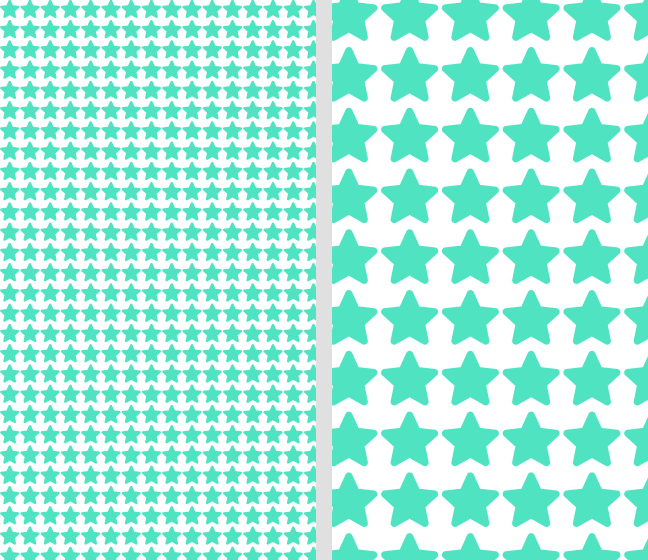
Left: the whole. Right: its middle third, enlarged.
This pattern is drawn by a Shadertoy shader. Its source:

```glsl
// Straight grid of plump mint stars with rounded tips on white.
// Each cell folds into one star sector, whose edge gives a signed distance;
// growing that distance outward rounds the tips.

const float PI = 3.14159;
const vec3 PAPER = vec3(1.0);
const vec3 MINT = vec3(0.31, 0.89, 0.76);

const float STARS_ACROSS = 15.6;           // cells per canvas width
const vec2 FIRST_CENTER = vec2(0.477, 0.479); // from upper left, in cells
const float TIP_RADIUS = 0.43;
const float VALLEY_RADIUS = 0.205;
const float ROUNDING = 0.06;

// Signed distance to an upright star, negative inside.
float starDistance(vec2 p, float points, float tipRadius, float valleyRadius) {
    float sector = 2.0 * PI / points;
    float angle = abs(mod(atan(p.x, p.y) + 0.5 * sector, sector) - 0.5 * sector);
    vec2 folded = length(p) * vec2(sin(angle), cos(angle));

    vec2 tip = vec2(0.0, tipRadius);
    vec2 valley = valleyRadius * vec2(sin(0.5 * sector), cos(0.5 * sector));
    vec2 edge = valley - tip;
    vec2 offset = folded - tip;
    float along = clamp(dot(offset, edge) / dot(edge, edge), 0.0, 1.0);
    float side = sign(edge.x * offset.y - edge.y * offset.x);
    return side * length(offset - along * edge);
}

// Coordinates around the nearest cell center.
vec2 repeatCell(vec2 p, vec2 center) {
    return fract(p - center + 0.5) - 0.5;
}

// Antialiased fill of a distance field.
float fillMask(float distanceToEdge, float pixelSize) {
    return clamp(0.5 - distanceToEdge / pixelSize, 0.0, 1.0);
}

void mainImage(out vec4 fragColor, in vec2 fragCoord) {
    // Square cells measured from the upper left corner
    float pixelSize = STARS_ACROSS / iResolution.x;
    vec2 grid = vec2(fragCoord.x, iResolution.y - fragCoord.y) * pixelSize;

    // Flip y so the stars point up
    vec2 local = repeatCell(grid, FIRST_CENTER) * vec2(1.0, -1.0);
    float star = starDistance(local, 5.0, TIP_RADIUS, VALLEY_RADIUS) - ROUNDING;

    fragColor = vec4(mix(PAPER, MINT, fillMask(star, pixelSize)), 1.0);
}
```
